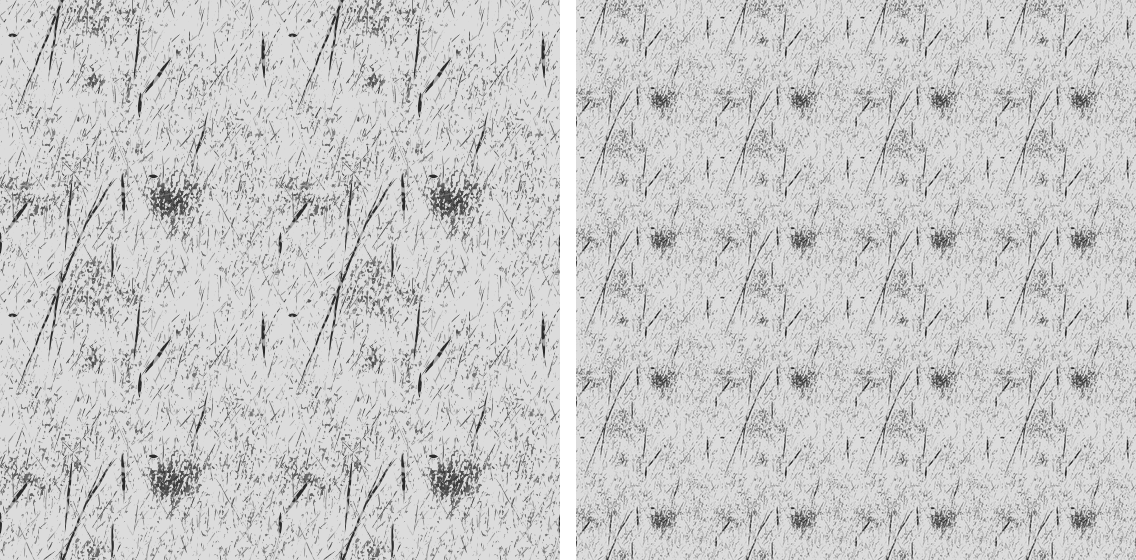
Left: one tile. Right: repeated 2 by 2.
Write a WebGL 2 fragment shader that draws this texture.

```glsl
#version 300 es
precision highp float;

uniform vec2 u_resolution;
out vec4 fragColor;

const float REPEATS = 2.0;
const vec3 PAINT = vec3(0.862);
const vec3 SOOT = vec3(0.13);

// Worn patches: centre, radius, strength
const vec4 PATCHES[9] = vec4[9](
  vec4(0.61, 0.28, 0.085, 0.70), vec4(0.87, 0.52, 0.09, 0.32),
  vec4(0.31, 0.72, 0.045, 0.60), vec4(0.34, 0.95, 0.10, 0.38),
  vec4(0.49, 0.96, 0.06, 0.35), vec4(0.25, 0.34, 0.13, 0.32),
  vec4(0.07, 0.29, 0.09, 0.35), vec4(0.74, 0.33, 0.12, 0.28),
  vec4(0.46, 0.70, 0.06, 0.25));

// Strokes: centre, half axis
const vec4 LONG_STROKES[7] = vec4[7](
  vec4(0.217, 0.985, 0.168, 0.405), vec4(0.245, 0.235, 0.015, 0.145),
  vec4(0.200, 0.895, 0.030, 0.195), vec4(0.712, 0.490, 0.033, 0.118),
  vec4(0.400, 0.060, 0.004, 0.080), vec4(0.490, 0.820, 0.012, 0.120),
  vec4(0.350, 0.270, 0.060, 0.100));
const vec4 GOUGES[4] = vec4[4](
  vec4(0.500, 0.625, 0.002, 0.048), vec4(0.047, 0.870, 0.018, 0.0),
  vec4(0.565, 0.730, 0.050, 0.070), vec4(0.940, 0.800, -0.003, 0.090));

float hash(vec2 cell, float seed) {
  uint n = uint(cell.x) * 15973u ^ uint(cell.y) * 381203u ^ uint(seed) * 798791u;
  n = (n ^ (n >> 16)) * 0x7feb352du;
  n = (n ^ (n >> 15)) * 0x846ca68bu;
  return float((n ^ (n >> 16)) & 65535u) / 65535.0;
}

float cornerSlope(vec2 cell, vec2 offset, vec2 period, float seed) {
  float angle = 6.28318 * hash(mod(cell, period), seed);
  return dot(vec2(cos(angle), sin(angle)), offset);
}

// Gradient noise that wraps after a whole number of cells
float noise(vec2 p, vec2 period, float seed) {
  vec2 i = floor(p), f = p - i, e = vec2(1.0, 0.0);
  vec2 u = f * f * f * (f * (f * 6.0 - 15.0) + 10.0);
  float low = mix(cornerSlope(i, f, period, seed),
                  cornerSlope(i + e.xy, f - e.xy, period, seed), u.x);
  float high = mix(cornerSlope(i + e.yx, f - e.yx, period, seed),
                   cornerSlope(i + e.xx, f - e.xx, period, seed), u.x);
  return mix(low, high, u.y);
}

float tileNoise(vec2 t, vec2 cells, float seed) {
  return noise(t * cells, cells, seed);
}

vec2 wrapDelta(vec2 a, vec2 b) {
  vec2 d = a - b;
  return d - round(d);
}

// Tapered line about the origin
float scratch(vec2 d, vec2 axis, float width, float pixel) {
  float h = clamp(dot(d, axis) / dot(axis, axis), -1.0, 1.0);
  float taper = 1.0 - h * h;
  float cover = clamp((width * taper - length(d - axis * h)) / pixel + 0.5, 0.0, 1.0);
  return cover * min(1.0, 4.0 * taper) * min(1.0, 2.0 * width / pixel);
}

// One random scratch per cell
float scatter(vec2 t, float cells, float lean, float spread, float width, float seed, float pixel) {
  vec2 p = t * cells, base = floor(p);
  float ink = 0.0;
  for (int k = 0; k < 9; k++) {
    vec2 cell = base + vec2(k % 3 - 1, k / 3 - 1), id = mod(cell, cells);
    vec2 centre = cell + vec2(hash(id, seed), hash(id, seed + 1.0));
    float angle = lean + spread * (2.0 * hash(id, seed + 2.0) - 1.0);
    float size = mix(0.2, 0.95, hash(id, seed + 3.0));
    vec2 axis = vec2(sin(angle), cos(angle)) * size / cells;
    float strength = mix(0.25, 0.95, hash(id, seed + 4.0));
    ink = max(ink, strength * scratch((p - centre) / cells, axis, width, pixel));
  }
  return ink;
}

float wearAmount(vec2 t) {
  float wear = 0.2 + 0.4 * tileNoise(t, vec2(5.0), 1.0) + 0.35 * tileNoise(t, vec2(14.0), 2.0);
  vec2 ragged = t + 0.07 * vec2(tileNoise(t, vec2(9.0), 3.0), tileNoise(t, vec2(9.0), 4.0));
  for (int k = 0; k < 9; k++) {
    vec2 d = wrapDelta(ragged, PATCHES[k].xy) / PATCHES[k].z;
    wear += PATCHES[k].w * exp(-dot(d, d));
  }
  return clamp(wear, 0.0, 1.0);
}

// Fine speckle, leaning streaks and round chips
float grainInk(vec2 t, float wear) {
  float speckle = tileNoise(t, vec2(110.0, 84.0), 5.0) + 0.6 * tileNoise(t, vec2(56.0, 40.0), 6.0);
  vec2 sheared = vec2(96.0 * t.x - 28.0 * t.y, 22.0 * t.y);
  float streak = noise(sheared, vec2(96.0, 22.0), 7.0) + 0.5 * tileNoise(t, vec2(90.0), 8.0);
  float edge = mix(0.48, -0.18, wear);
  float ink = smoothstep(edge, edge + 0.4, speckle) * (0.4 + 0.45 * wear);
  ink = max(ink, smoothstep(edge, edge + 0.35, streak) * (0.35 + 0.4 * wear));
  float chips = smoothstep(0.5, 0.62, tileNoise(t, vec2(34.0), 9.0) + 0.25 * wear);
  return max(ink, 0.75 * chips * smoothstep(-0.5, 0.3, speckle));
}

float strokeInk(vec2 t, float pixel) {
  float ink = 0.0;
  for (int k = 0; k < 7; k++)
    ink = max(ink, scratch(wrapDelta(t, LONG_STROKES[k].xy), LONG_STROKES[k].zw, 0.0042, pixel));
  // Gouges recur at a half drop
  for (int k = 0; k < 8; k++) {
    vec4 gouge = GOUGES[k % 4];
    vec2 d = wrapDelta(t, gouge.xy + 0.5 * float(k / 4));
    ink = max(ink, scratch(d, gouge.zw, 0.0065, pixel));
  }
  return ink;
}

void main() {
  vec2 t = REPEATS * gl_FragCoord.xy / u_resolution;
  float pixel = REPEATS / min(u_resolution.x, u_resolution.y);
  vec2 bent = t + 0.006 * vec2(tileNoise(t, vec2(12.0), 10.0), tileNoise(t, vec2(12.0), 11.0));
  float wear = wearAmount(t);
  float breaks = tileNoise(t, vec2(64.0, 48.0), 12.0) + 0.5 * tileNoise(t, vec2(20.0), 13.0);

  // Scattered scratches, interrupted along their length
  float thin = scatter(bent, 5.0, 0.3, 0.35, 0.0017, 20.0, pixel);
  thin = max(thin, scatter(bent, 6.0, -0.5, 0.2, 0.0014, 30.0, pixel));
  thin = max(thin, scatter(bent, 11.0, 0.35, 0.4, 0.0018, 40.0, pixel));
  thin = max(thin, scatter(bent, 20.0, 0.25, 0.7, 0.0016, 50.0, pixel));
  thin *= smoothstep(-0.2, 0.2, breaks + 0.25 * wear);

  float ink = max(grainInk(t, wear), thin);
  float scrape = scatter(bent, 8.0, 1.4, 0.3, 0.002, 60.0, pixel);
  ink *= 1.0 - 0.85 * scrape;
  ink = max(ink, strokeInk(bent, pixel) * mix(0.3, 0.95, smoothstep(-0.3, 0.05, breaks)));
  fragColor = vec4(mix(PAINT, SOOT, clamp(ink, 0.0, 1.0)), 1.0);
}
```
